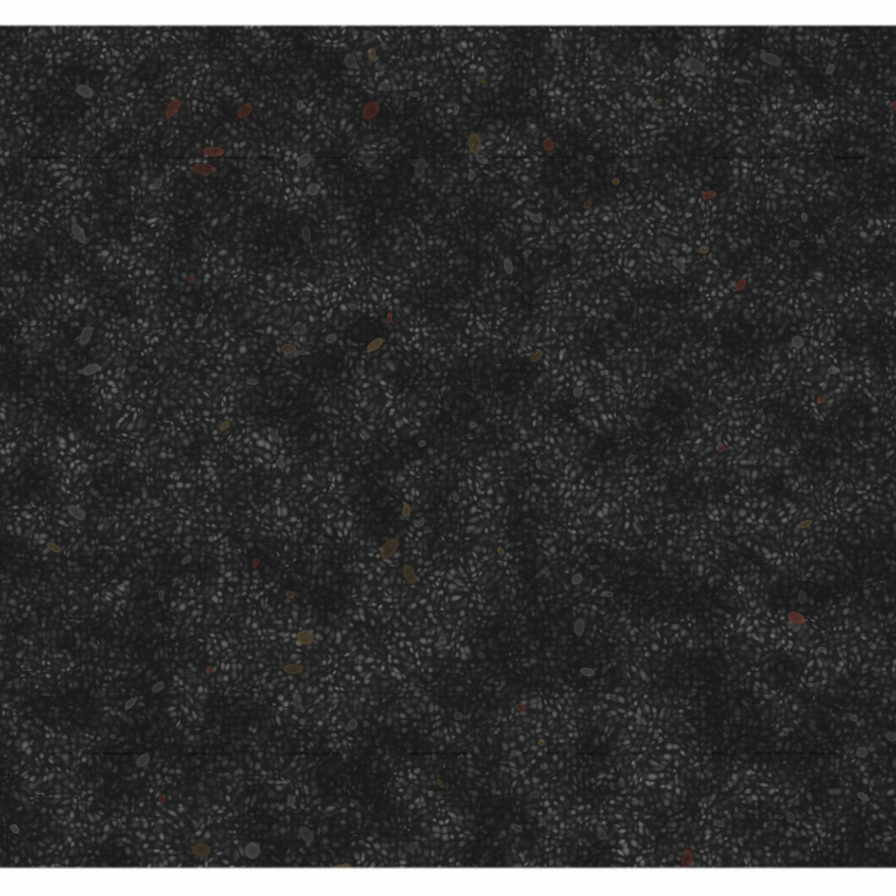
Give the GLSL for this texture, as a Shadertoy shader.

```glsl
// Dark asphalt: fine packed grains with scattered pebbles between two white bands.
#define GRAIN_CELLS 132.0
#define PEBBLE_CELLS 34.0
#define PEBBLE_SHARE 0.13
#define BINDER_TONE 0.118
#define GRAIN_LOW 0.045
#define GRAIN_HIGH 0.22
#define PATCH_SCALE 24.0
#define BAND_BOTTOM 0.0315
#define BAND_TOP 0.9715
#define BAND_SOFT 0.0022
#define SEAM_DEPTH 0.035

float hash(vec2 p) {
    return fract(sin(dot(p, vec2(127.1, 311.7))) * 43758.5453);
}

float valueNoise(vec2 p) {
    vec2 i = floor(p), f = fract(p);
    f = f * f * (3.0 - 2.0 * f);
    return mix(mix(hash(i), hash(i + vec2(1, 0)), f.x),
               mix(hash(i + vec2(0, 1)), hash(i + vec2(1, 1)), f.x), f.y);
}

float fbm(vec2 p) {
    float sum = 0.0, weight = 0.5;
    for (int i = 0; i < 4; i++) {
        sum += weight * valueNoise(p);
        p = p * 2.03 + 17.3;
        weight *= 0.5;
    }
    return sum / 0.9375;
}

// Normalised distance to a randomly turned ellipse; 1.0 lies on its edge.
float ellipse(vec2 p, float turn, float radius, float stretch) {
    float c = cos(turn), s = sin(turn);
    p = mat2(c, -s, s, c) * p;
    return length(p * vec2(1.0 / stretch, stretch)) / radius;
}

// Brightest soft grain among the neighbouring cells.
float grains(vec2 p) {
    vec2 cell = floor(p);
    float light = 0.0;
    for (int y = -1; y <= 1; y++)
    for (int x = -1; x <= 1; x++) {
        vec2 id = cell + vec2(x, y);
        vec2 jitter = vec2(hash(id + 3.1), hash(id + 8.7));
        vec2 center = id + 0.5 + 0.75 * (jitter - 0.5);
        float radius = mix(0.42, 0.7, hash(id + 14.3));
        float d = ellipse(p - center, 6.283 * hash(id + 21.9), radius,
                          mix(1.0, 1.25, hash(id + 33.5)));
        float h = hash(id + 41.2);
        float tone = mix(GRAIN_LOW, GRAIN_HIGH, h * h);
        light = max(light, tone * (1.0 - smoothstep(0.15, 1.05, d)));
    }
    return light;
}

// Sparse larger stones with pale rims, a few of them rusty or ochre.
vec3 addPebbles(vec3 color, vec2 p) {
    vec2 cell = floor(p);
    for (int y = -1; y <= 1; y++)
    for (int x = -1; x <= 1; x++) {
        vec2 id = cell + vec2(x, y);
        if (hash(id + 5.3) > PEBBLE_SHARE) continue;
        vec2 center = id + vec2(hash(id + 11.8), hash(id + 19.4));
        float radius = mix(0.14, 0.36, pow(hash(id + 27.6), 2.0));
        float d = ellipse(p - center, 6.283 * hash(id + 35.1), radius,
                          mix(1.0, 1.5, hash(id + 43.7)));
        float kind = hash(id + 52.9);
        vec3 tint = kind < 0.12 ? vec3(1.3, 0.72, 0.55)
                  : kind < 0.24 ? vec3(1.2, 1.0, 0.65)
                  : vec3(0.97, 1.02, 1.02);
        float rim = exp(-18.0 * (d - 0.8) * (d - 0.8));
        float tone = mix(0.18, 0.27, hash(id + 61.3)) + 0.05 * rim;
        float cover = 0.75 * (1.0 - smoothstep(0.75, 1.15, d));
        color = mix(color, tone * tint, cover);
    }
    return color;
}

// Faint broken horizontal line.
float seam(vec2 uv, float height) {
    float dashes = smoothstep(0.45, 0.65, valueNoise(vec2(uv.x * 45.0, height * 90.0)));
    return dashes * (1.0 - smoothstep(0.0006, 0.0024, abs(uv.y - height)));
}

void mainImage(out vec4 fragColor, in vec2 fragCoord) {
    vec2 uv = fragCoord / iResolution.y;

    // Binder and grains, brightened and dimmed in loose patches
    float patches = smoothstep(0.22, 0.78, fbm(uv * PATCH_SCALE));
    vec2 warp = vec2(valueNoise(uv * 50.0), valueNoise(uv * 50.0 + 9.0)) - 0.5;
    float light = grains(uv * GRAIN_CELLS + warp);
    float tone = BINDER_TONE + 0.03 * (patches - 0.5);
    tone += light * mix(0.45, 1.3, patches);
    vec3 color = tone * vec3(0.99, 1.005, 1.0);

    // Stones and seams
    color = addPebbles(color, uv * PEBBLE_CELLS);
    color -= SEAM_DEPTH * (seam(uv, 0.824) + seam(uv, 0.159));

    // White bands with soft edges
    float inside = smoothstep(BAND_BOTTOM - BAND_SOFT, BAND_BOTTOM + BAND_SOFT, uv.y)
                 * (1.0 - smoothstep(BAND_TOP - BAND_SOFT, BAND_TOP + BAND_SOFT, uv.y));
    color = mix(vec3(0.995), color, inside);
    fragColor = vec4(color, 1.0);
}
```
